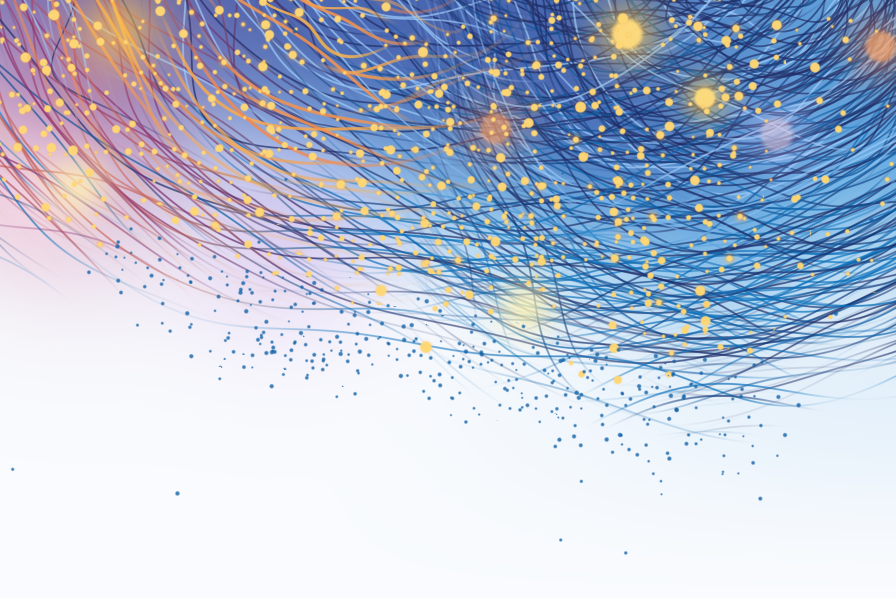
Reproduce this background procedurally as a Shadertoy shader.

```glsl
// Bowl-shaped sweep of fine coloured strands with golden sparks over a pale ground.
const vec3 PAPER = vec3(0.975, 0.983, 0.995);
const vec3 SKY = vec3(0.40, 0.69, 0.90);
const vec3 DEEP = vec3(0.27, 0.37, 0.67);
const vec3 MAUVE = vec3(0.67, 0.42, 0.64);
const vec3 LILAC = vec3(0.85, 0.75, 0.93);
const vec3 NAVY = vec3(0.12, 0.17, 0.40);
const vec3 AZURE = vec3(0.05, 0.45, 0.74);
const vec3 PLUM = vec3(0.52, 0.18, 0.46);
const vec3 CORAL = vec3(0.96, 0.52, 0.30);
const vec3 GOLD = vec3(1.0, 0.78, 0.30);
const vec3 CREAM = vec3(1.0, 0.95, 0.70);
const int STRAND_LAYERS = 18;
const int EMBER_LAYERS = 3;
const int DOT_LAYERS = 5;
const float STRAND_WIDTH = 0.0011;
const float EMBER_WIDTH = 0.0022;

float hash(vec2 p) {
    return fract(sin(dot(p, vec2(127.1, 311.7))) * 43758.5);
}

float halo(vec2 p, vec2 centre, float radius) {
    vec2 q = (p - centre) / radius;
    return exp(-dot(q, q));
}

// Height above the slanted lower border of the mass.
float massHeight(vec2 p) {
    return p.y - 0.66 + 0.24 * p.x - 0.16 * smoothstep(1.15, 1.5, p.x);
}

// Level sets of a wavy bowl: x = line coverage, y = strand hash, z = angle.
vec3 strands(vec2 p, vec2 centre, vec2 squash, float count, float wave, float width, float seed) {
    vec2 q = (p - centre) * squash;
    q += wave * sin(vec2(6.0 * p.y + 3.0 * p.x, 5.0 * p.x - 2.0 * p.y) + seed * vec2(2.3, 1.7));
    q += wave * 0.35 * sin(vec2(13.0, 11.0) * p.yx + seed * 4.1);
    float level = length(q) * count;
    float slope = max(length(vec2(dFdx(level), dFdy(level))) * iResolution.y, 1.0);
    float id = hash(vec2(floor(level), seed));
    float angle = atan(q.x, -q.y);
    float offset = 0.28 * sin(angle * (3.0 + 5.0 * id) + id * 44.0);
    float dist = abs(fract(level) - 0.5 - offset) / slope;
    float pixel = 1.0 / iResolution.y;
    float line = 1.0 - smoothstep(max(width - 0.5 * pixel, 0.0), width + pixel, dist);
    return vec3(line, id, angle);
}

// Jittered dots, one per cell: x = solid disc, y = surrounding glow.
vec2 dots(vec2 p, float cells, float chance, float radius, float seed) {
    vec2 cell = floor(p * cells) + seed;
    vec2 spot = 0.28 + 0.44 * vec2(hash(cell), hash(cell + 7.3));
    float dist = length(fract(p * cells) - spot) / cells;
    float size = radius * (0.55 + 0.8 * hash(cell + 3.1));
    float pixel = 1.0 / iResolution.y;
    float disc = 1.0 - smoothstep(size - pixel, size + pixel, dist);
    float fade = 1.0 - smoothstep(0.0, 0.28 / cells, dist);
    return step(hash(cell + 11.9), chance) * vec2(disc, fade * fade);
}

// Out-of-focus light with a bright heart.
vec3 orb(vec3 col, vec2 p, vec2 centre, float radius, vec3 tint, float power) {
    col = mix(col, tint, 0.65 * power * halo(p, centre, radius * 2.0));
    float disc = 1.0 - smoothstep(radius * 0.7, radius * 1.1, length(p - centre));
    return mix(col, mix(tint, CREAM, 0.5 * power), disc * power);
}

vec3 ground(vec2 p, float h) {
    vec3 col = mix(PAPER, SKY, 0.15 * smoothstep(0.5, 1.5, p.x) * smoothstep(0.0, 0.4, p.y));
    col = mix(col, SKY, smoothstep(-0.06, 0.33, h) * smoothstep(-0.1, 0.8, p.x + h));
    col = mix(col, DEEP, smoothstep(0.12, 0.45, h) * (0.9 - 0.68 * smoothstep(0.9, 1.4, p.x)));
    col = mix(col, MAUVE, 0.8 * halo(p, vec2(0.12, 0.84), 0.24));
    col = mix(col, LILAC, 0.6 * halo(p, vec2(0.48, 0.62), 0.18));
    return mix(col, vec3(0.99, 0.86, 0.90), 0.7 * halo(p, vec2(0.06, 0.68), 0.13));
}

void mainImage(out vec4 fragColor, in vec2 fragCoord) {
    vec2 p = fragCoord / iResolution.xy * vec2(1.5, 1.0);
    float h = massHeight(p);
    vec3 col = ground(p, h);

    // Cool strands: odd layers form the tighter bowl on the right.
    float leftness = 1.0 - smoothstep(0.2, 0.65, p.x);
    for (int i = 1; i <= STRAND_LAYERS; i++) {
        float seed = float(i);
        float right = mod(seed, 2.0);
        vec2 centre = mix(vec2(0.89, 1.19), vec2(1.18, 1.07), right);
        centre += 0.12 * vec2(hash(vec2(seed, 2.0)), hash(vec2(seed, 5.0)));
        float count = 22.0 + 16.0 * hash(vec2(seed, 4.0));
        float wave = 0.025 + 0.055 * hash(vec2(seed, 9.0));
        vec3 s = strands(p, centre, vec2(0.75 + 0.3 * right, 1.0), count, wave, STRAND_WIDTH, seed);
        float reach = 0.14 * s.y * s.y - 0.04;
        float shown = smoothstep(-0.05, 0.06, h + reach);
        shown *= smoothstep(-0.5, 0.3, sin(s.z * 2.0 + s.y * 40.0));
        shown *= mix(1.0, smoothstep(0.65, 0.9, p.x), right);
        float tone = fract(s.y * 17.0);
        vec3 tint = mix(NAVY, AZURE, smoothstep(0.25, 0.8, tone + 0.15 - 0.6 * h));
        tint = mix(tint, mix(PLUM, CORAL, tone * 0.7), leftness * step(0.3, fract(s.y * 29.0)));
        tint = mix(tint, vec3(0.62, 0.80, 0.98), step(0.78, tone) * smoothstep(0.1, 0.3, h));
        col = mix(col, tint, 0.72 * s.x * shown);
    }

    // Glowing warm strands near the top left.
    float warm = halo(p, vec2(0.50, 0.88), 0.21) + 0.6 * halo(p, vec2(0.15, 0.98), 0.2);
    for (int i = 0; i < EMBER_LAYERS; i++) {
        vec3 s = strands(p, vec2(0.68, 1.13), vec2(0.9, 1.0), 20.0, 0.035, EMBER_WIDTH, float(i) + 31.0);
        float shown = min(1.4 * warm, 1.0) * smoothstep(-0.3, 0.4, sin(s.z * 2.0 + s.y * 30.0));
        col = mix(col, mix(CORAL, GOLD, s.y * 0.8), 0.85 * s.x * shown);
    }

    // Hazy lights and bright orbs.
    col = mix(col, GOLD, 0.6 * halo(p, vec2(0.20, 0.95), 0.07));
    col = mix(col, CREAM, 0.7 * halo(p, vec2(0.13, 0.69), 0.05));
    col = mix(col, CREAM, 0.75 * halo(p, vec2(0.88, 0.485), 0.045));
    col = orb(col, p, vec2(1.05, 0.943), 0.028, GOLD, 0.95);
    col = orb(col, p, vec2(1.18, 0.836), 0.019, GOLD, 0.95);
    col = orb(col, p, vec2(0.83, 0.785), 0.028, CORAL, 0.55);
    col = orb(col, p, vec2(1.30, 0.775), 0.030, LILAC, 0.5);
    col = orb(col, p, vec2(1.475, 0.922), 0.028, CORAL, 0.65);

    // Golden sparks inside the mass, blue specks below it.
    float density = smoothstep(-0.08, 0.12, h) * (0.34 - 0.25 * smoothstep(1.0, 1.4, p.x));
    float band = smoothstep(-0.24, -0.08, h) * smoothstep(0.04, -0.04, h);
    band *= smoothstep(0.1, 0.35, p.x) * (1.0 - smoothstep(1.15, 1.4, p.x));
    for (int i = 0; i < DOT_LAYERS; i++) {
        float k = float(i);
        vec2 q = p + 0.137 * k;
        vec2 spark = dots(q, 15.0 + 6.0 * k, density, 0.0072 - 0.0011 * k, 17.0 * k);
        col = mix(col, mix(CORAL, GOLD, 0.6), 0.6 * spark.y);
        col = mix(col, mix(GOLD, CREAM, 0.4), 0.95 * spark.x);
        float speck = dots(q, 36.0 + 7.0 * k, 0.16 * band, 0.0026, 13.0 * k).x;
        col = mix(col, mix(AZURE, NAVY, 0.25), 0.8 * speck);
    }
    fragColor = vec4(col, 1.0);
}
```
